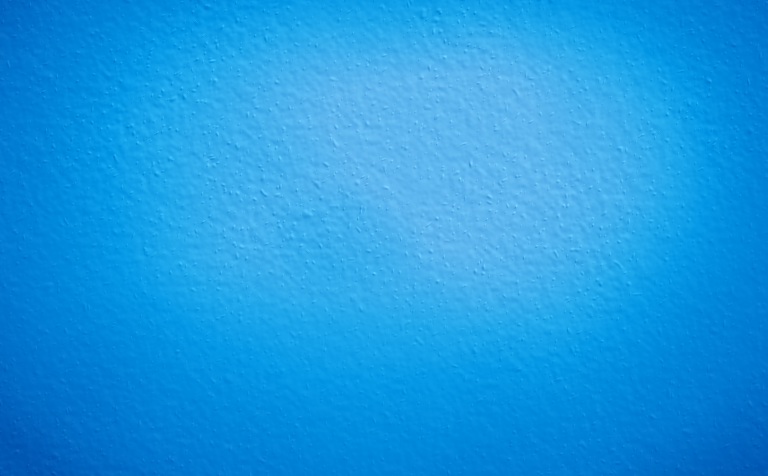
Give the GLSL for this texture, as a WebGL 1 fragment shader.

```glsl
precision highp float;
// Blue painted plaster wall under a soft, uneven glow with dark corners.
// A light level from a vignette and flat-topped lobes drives a colour ramp;
// noise and scattered blisters form a height field shaded from the upper right.

#define VIGNETTE_CENTER vec2(0.52, 0.60)
#define VIGNETTE_FALLOFF vec2(2.10, 1.32)
#define BASE_LEVEL 0.77
#define GRAIN_SCALE 88.0
#define GRAIN_HEIGHT 0.62
#define BLISTER_SCALE 24.0
#define BLISTER_HEIGHT 0.75
#define RELIEF_STRENGTH 0.165
#define RELIEF_STEP 0.0045
#define MOTTLE_STRENGTH 0.10

uniform vec2 u_resolution;

float hash(vec2 p) {
  vec3 q = fract(vec3(p.xyx) * 0.1031);
  q += dot(q, q.yzx + 33.33);
  return fract((q.x + q.y) * q.z);
}

float noise(vec2 p) {
  vec2 i = floor(p), f = fract(p);
  f = f * f * (3.0 - 2.0 * f);
  return mix(mix(hash(i), hash(i + vec2(1.0, 0.0)), f.x),
             mix(hash(i + vec2(0.0, 1.0)), hash(i + vec2(1.0, 1.0)), f.x), f.y);
}

float fbm(vec2 p) {
  float sum = 0.0, amp = 0.5;
  for (int i = 0; i < 4; i++) {
    sum += amp * noise(p);
    p = mat2(1.6, 1.2, -1.2, 1.6) * p + 17.3;
    amp *= 0.5;
  }
  return sum;
}

// Ellipse of light with a flat top and a soft rim.
float lobe(vec2 uv, vec2 center, vec2 radius) {
  vec2 q = (uv - center) / radius;
  float d = dot(q, q);
  return exp(-d * d);
}

// Round paint blisters: one per cell, many cells left empty.
float blisters(vec2 p, float density) {
  vec2 cell = floor(p);
  vec2 jitter = vec2(hash(cell + 11.7), hash(cell + 47.1));
  float radius = mix(0.10, 0.24, hash(cell + 83.9));
  float d = length(fract(p) - mix(vec2(0.26), vec2(0.74), jitter)) / radius;
  float dome = 1.0 - smoothstep(0.0, 1.0, d);
  return dome * radius * 4.0 * step(hash(cell + 5.3), density);
}

float wallHeight(vec2 p) {
  // Rotated octaves keep the grain free of grid lines.
  vec2 g = mat2(0.80, 0.60, -0.60, 0.80) * p;
  float h = GRAIN_HEIGHT * noise(p * GRAIN_SCALE);
  h += 0.8 * GRAIN_HEIGHT * noise(g * GRAIN_SCALE * 0.53 + 31.0);
  h += 0.45 * GRAIN_HEIGHT * noise(g * GRAIN_SCALE * 1.7 + 63.0);
  float scale = BLISTER_SCALE;
  float density = 0.20;
  vec2 q = p + 0.014 * vec2(noise(p * 55.0), noise(p * 55.0 + 9.0));
  for (int i = 0; i < 3; i++) {
    q = mat2(0.83, 0.56, -0.56, 0.83) * q + 3.7;
    h += BLISTER_HEIGHT * blisters(q * scale, density);
    scale *= 1.5;
    density += 0.15;
  }
  return h;
}

// Deep blue through azure to pale sky blue.
vec3 paintColor(float level) {
  float t = level * 5.0;
  vec3 c = mix(vec3(0.0, 0.40, 0.75), vec3(0.0, 0.48, 0.82), clamp(t, -0.7, 1.0));
  c = mix(c, vec3(0.0, 0.54, 0.86), clamp(t - 1.0, 0.0, 1.0));
  c = mix(c, vec3(0.02, 0.60, 0.90), clamp(t - 2.0, 0.0, 1.0));
  c = mix(c, vec3(0.13, 0.66, 0.92), clamp(t - 3.0, 0.0, 1.0));
  return mix(c, vec3(0.30, 0.70, 0.93), clamp(t - 4.0, 0.0, 1.4));
}

void main() {
  vec2 uv = gl_FragCoord.xy / u_resolution;
  vec2 p = gl_FragCoord.xy / u_resolution.y;

  // Broad light
  vec2 fromCenter = uv - VIGNETTE_CENTER;
  float level = BASE_LEVEL - dot(fromCenter * fromCenter, VIGNETTE_FALLOFF);
  float rightGlow = lobe(uv, vec2(0.71, 0.65), vec2(0.23, 0.36));
  float leftGlow = lobe(uv, vec2(0.34, 0.69), vec2(0.25, 0.33));
  float topGlow = lobe(uv, vec2(0.53, 0.84), vec2(0.19, 0.18));
  level += 0.29 * rightGlow + 0.25 * leftGlow + 0.10 * topGlow;
  level += 0.08 * lobe(uv, vec2(0.75, 0.72), vec2(0.17, 0.22));
  level += 0.07 * lobe(uv, vec2(0.46, 0.38), vec2(0.32, 0.20));
  level -= 0.11 * lobe(uv, vec2(0.45, 0.50), vec2(0.10, 0.10));
  level += MOTTLE_STRENGTH * (fbm(p * 5.0) - 0.47);

  // Raking light over the relief
  float rough = 0.5 + 0.4 * max(max(rightGlow, leftGlow), topGlow);
  rough *= 0.7 + 0.6 * noise(p * 4.0 + 20.0);
  vec2 towardLight = RELIEF_STEP * normalize(vec2(0.55, 0.83));
  float slope = wallHeight(p - 0.5 * towardLight) - wallHeight(p + 0.5 * towardLight);
  float relief = RELIEF_STRENGTH * rough * clamp(slope, -1.2, 1.2);

  vec3 color = paintColor(level) + relief * vec3(1.0, 0.90, 0.65);
  gl_FragColor = vec4(clamp(color, 0.0, 1.0), 1.0);
}
```
